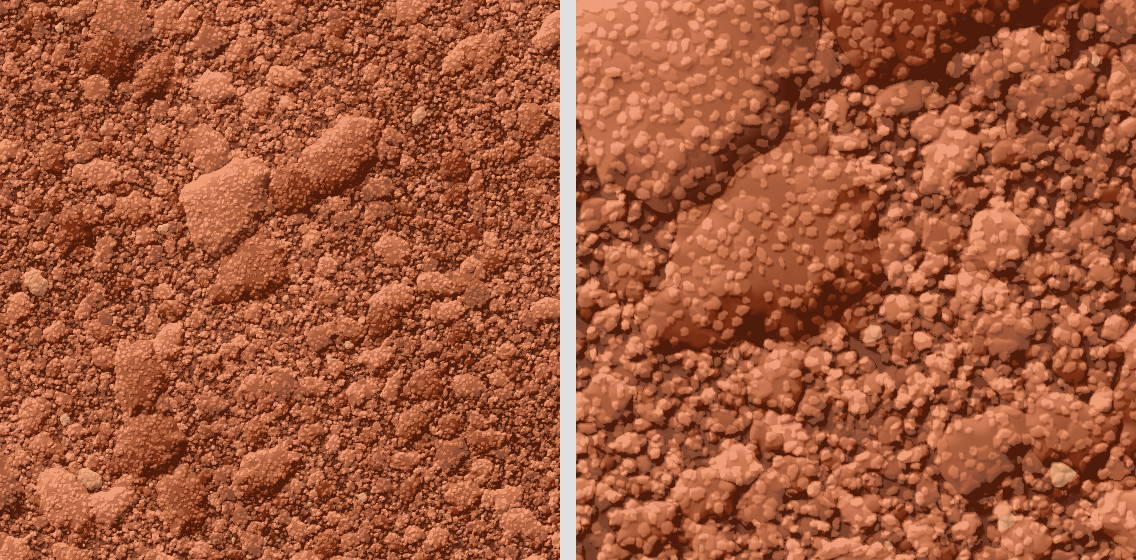
Left, the full canvas; right, a detail of the centre.
Give the GLSL for this texture, as a WebGL 2 fragment shader.

```glsl
#version 300 es
precision highp float;
// Loose red soil: angular clods of many sizes piled over fine grains.
// Each layer scatters faceted domes on a jittered grid; the highest dome wins,
// and the crumbly height field is lit from above with dark gaps and soft shadows.

uniform vec2 u_resolution;
out vec4 fragColor;

const int LAYERS = 6;
const vec2 TO_LIGHT = vec2(-0.5, 0.866);
const float SLOPE_STEP = 0.002;

float hash(vec2 p, float seed) {
    return fract(sin(dot(p, vec2(127.1, 311.7)) + seed * 74.7) * 43758.5453);
}

mat2 rotation(float angle) {
    float c = cos(angle), s = sin(angle);
    return mat2(c, s, -s, c);
}

// Layered sines that roughen outlines.
vec2 wobble(vec2 p, float seed) {
    return 0.06 * sin(p.yx * 4.3 + vec2(seed, seed * 2.3))
         + 0.022 * sin(p.yx * 11.7 + p * 3.1 + seed * 1.7)
         + 0.012 * sin(p.yx * 23.0 - p * 9.0 + seed);
}

// Blend of circle and hexagon distance.
float facetDistance(vec2 q) {
    vec2 a = abs(q);
    float hexagon = max(a.x * 0.87 + a.y * 0.5, a.y);
    return mix(length(q), hexagon, 0.75);
}

// One layer of clods: x = height in canvas units, y = random tint of the clod.
vec2 clodLayer(vec2 uv, float cells, float density, float seed) {
    vec2 p = rotation(seed * 1.9) * uv * cells + seed * 7.31;
    p += wobble(p, seed);
    vec2 home = floor(p);
    vec2 best = vec2(0.0, 0.4);
    for (int y = -1; y <= 1; y++) {
        for (int x = -1; x <= 1; x++) {
            vec2 cell = home + vec2(x, y);
            if (hash(cell, seed) > density) continue;
            vec2 jitter = vec2(hash(cell, seed + 1.3), hash(cell, seed + 2.6));
            vec2 q = p - cell - mix(vec2(0.15), vec2(0.85), jitter);
            q = rotation(6.283 * hash(cell, seed + 3.9)) * q;
            q.y *= 1.0 + 0.6 * hash(cell, seed + 5.2);
            float radius = mix(0.3, 0.58, hash(cell, seed + 6.5));
            float d = facetDistance(q) / radius;
            float height = 0.42 * radius * (1.0 - d * d * d) / cells;
            if (height > best.x) best = vec2(height, hash(cell, seed + 7.8));
        }
    }
    return best;
}

// Pile of all sizes: x = height, y = tint, z = openness of the crumbs on top.
vec3 soil(vec2 uv) {
    vec2 top = vec2(0.0, 0.4);
    float cells = 92.0;
    float density = 1.0;
    for (int i = 0; i < LAYERS; i++) {
        vec2 clod = clodLayer(uv, cells, density, float(i) + 1.0);
        clod.y = min(clod.y, i > 3 ? 0.8 : 1.0);
        top.y = mix(top.y, clod.y, smoothstep(-0.0004, 0.0004, clod.x - top.x));
        top.x = max(top.x, clod.x);
        cells *= 0.56;
        density *= 0.72;
    }
    vec2 fine = clodLayer(uv, 118.0, 0.85, 11.0);
    vec2 coarse = clodLayer(uv, 58.0, 0.7, 12.0);
    float crumbs = smoothstep(0.0, 0.0012, fine.x) * 0.65
                 + smoothstep(0.0, 0.002, coarse.x) * 0.35;
    return vec3(top.x + 0.7 * fine.x + 0.45 * coarse.x, top.y, crumbs);
}

// Earth colours from deep gap to sunlit face.
vec3 earth(float tone, float greyness) {
    vec3 shade = mix(vec3(0.48, 0.185, 0.075), vec3(0.53, 0.29, 0.20), greyness);
    vec3 color = mix(vec3(0.31, 0.11, 0.045), shade, smoothstep(0.04, 0.22, tone));
    color = mix(color, vec3(0.66, 0.36, 0.23), smoothstep(0.27, 0.47, tone));
    color = mix(color, vec3(0.80, 0.47, 0.32), smoothstep(0.47, 0.69, tone));
    return mix(color, vec3(0.94, 0.62, 0.47), smoothstep(0.69, 0.92, tone));
}

void main() {
    vec2 uv = gl_FragCoord.xy / u_resolution.y;
    vec3 here = soil(uv);
    float uphill = soil(uv + TO_LIGHT * SLOPE_STEP).x;
    float nearBlocker = soil(uv + TO_LIGHT * 0.006).x;
    float farBlocker = soil(uv + TO_LIGHT * 0.016).x;

    // Lighting terms
    float facing = clamp((here.x - uphill) / SLOPE_STEP, -1.2, 1.2);
    float shadow = max(smoothstep(0.001, 0.005, nearBlocker - here.x),
                       smoothstep(0.003, 0.014, farBlocker - here.x));
    float openness = smoothstep(0.0003, 0.0028, here.x);
    float broad = sin(uv.x * 7.0 + 2.0 * sin(uv.y * 5.0)) * sin(uv.y * 8.0 + uv.x * 3.0);

    float tone = 0.16 + 0.3 * openness + 0.28 * here.z + 0.27 * facing
               - 0.24 * shadow + 0.34 * (here.y - 0.5) + 0.075 * broad;

    // Earth, with a few pale pebbles
    float greyness = smoothstep(0.5, 0.65, fract(here.y * 7.0));
    vec3 color = earth(tone, greyness);
    float pale = smoothstep(0.988, 0.992, here.y) * openness;
    color = mix(color, vec3(0.95, 0.70, 0.52) * (0.85 + 0.2 * facing), 0.7 * pale);
    fragColor = vec4(color, 1.0);
}
```
